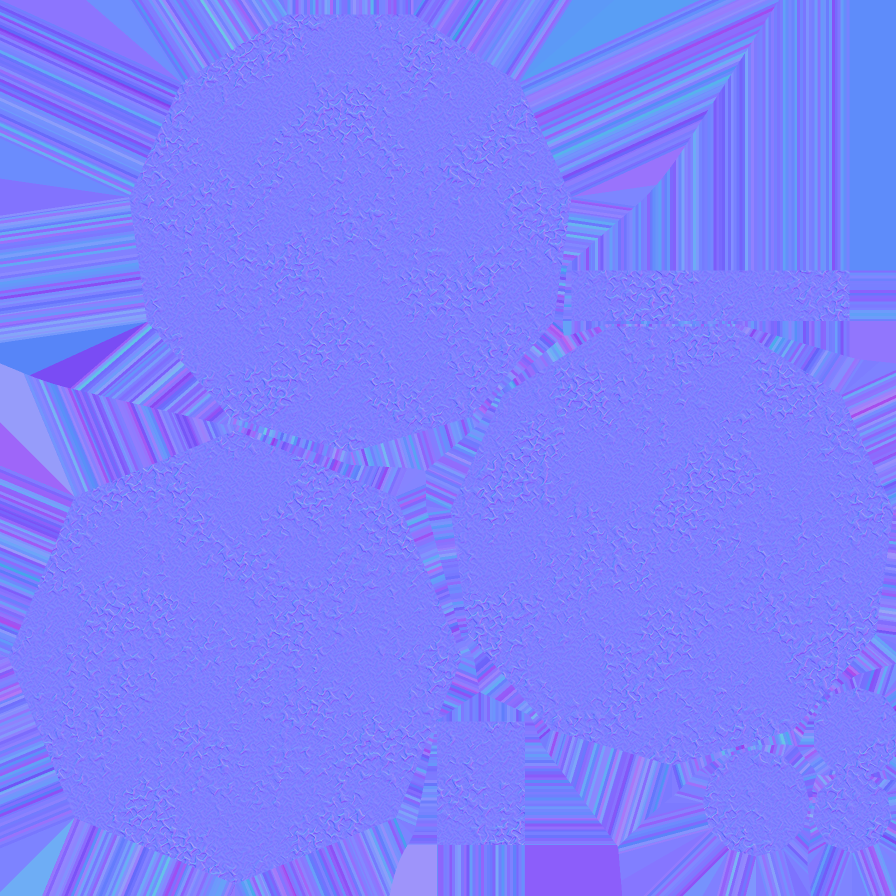
Write a Shadertoy shader that draws this texture map.

```glsl
const float PI = 3.14159265;
const float GRAIN_STEP = 0.0013;      // slope sampling distance
const float GRAIN_TILT = 0.34;
const float COARSE_CELLS = 135.0;
const float FINE_CELLS = 270.0;
const float FINE_DEPTH = 0.55;
const float WIDE_STREAKS = 75.0;
const float THIN_STREAKS = 310.0;
const float WIDE_TILT = 0.36;
const float THIN_TILT = 0.66;
const vec2 COOL_AXIS = vec2(-0.30, 0.48);   // cyan to purple
const vec2 PALE_AXIS = vec2(0.26, 0.20);    // blue to lavender
const int DISCS = 6;
const int PLATES = 2;
const int WEDGES = 16;

// Regular polygons, vertex down: centre, radius, side count
const vec4 DISC[DISCS] = vec4[](
    vec4(0.391, 0.7445, 0.2495, 11.0), vec4(0.750, 0.3955, 0.250, 11.0),
    vec4(0.2625, 0.2665, 0.2535, 8.0), vec4(0.844, 0.104, 0.060, 12.0),
    vec4(0.951, 0.093, 0.045, 9.0), vec4(0.957, 0.182, 0.051, 10.0));

// Rectangles: centre, half size
const vec4 PLATE[PLATES] = vec4[](
    vec4(0.793, 0.670, 0.155, 0.028), vec4(0.537, 0.126, 0.049, 0.069));

// Flat corner fans: corner key, red, green
const vec3 WEDGE[WEDGES] = vec3[](
    vec3(6, 0.60, 0.45), vec3(7, 0.35, 0.62), vec3(8, 0.36, 0.60),
    vec3(13, 0.43, 0.56), vec3(14, 0.55, 0.46), vec3(15, 0.42, 0.55),
    vec3(16, 0.51, 0.45), vec3(17, 0.34, 0.52), vec3(18, 0.48, 0.30),
    vec3(73, 0.59, 0.61), vec3(74, 0.62, 0.40), vec3(78, 0.43, 0.68),
    vec3(193, 0.40, 0.63), vec3(199, 0.37, 0.55), vec3(225, 0.62, 0.58),
    vec3(227, 0.55, 0.37));

float hash(vec2 p) {
    vec3 q = fract(p.xyx * vec3(0.1031, 0.1030, 0.0973));
    q += dot(q, q.yzx + 33.33);
    return fract((q.x + q.y) * q.z);
}

// Island = (signed distance, position along rim, edge key, corner flag)
vec4 discIsland(vec2 p, float radius, float sides, float id) {
    float arc = 2.0 * PI / sides;
    float sector = floor(atan(p.x, -p.y) / arc);
    float mid = (sector + 0.5) * arc;
    float u = dot(p, vec2(cos(mid), sin(mid)));
    float v = dot(p, vec2(sin(mid), -cos(mid))) - radius * cos(0.5 * arc);
    float halfEdge = radius * sin(0.5 * arc);
    float rim = clamp(u, -halfEdge, halfEdge);
    float d = v < 0.0 ? v : length(vec2(u - rim, v));
    float key = 2.0 * (id * 16.0 + mod(sector, sides)) + step(0.0, u);
    return vec4(d, rim, key, step(halfEdge, abs(u)));
}

vec4 plateIsland(vec2 p, vec2 size, float id) {
    vec2 over = abs(p) - size;
    vec2 side = step(0.0, p);
    float d = length(max(over, 0.0)) + min(max(over.x, over.y), 0.0);
    float corner = step(0.0, min(over.x, over.y));
    bool level = over.y > over.x;
    float sector = corner > 0.5 ? side.x + 2.0 * side.y
                 : (level ? 4.0 + side.y : 6.0 + side.x);
    return vec4(d, level ? p.x : p.y, 2.0 * (id * 16.0 + sector) + 1.0, corner);
}

vec4 nearestIsland(vec2 p) {
    vec4 best = vec4(9.0);
    for (int i = 0; i < DISCS; i++) {
        vec4 island = discIsland(p - DISC[i].xy, DISC[i].z, DISC[i].w, float(i));
        if (island.x < best.x) best = island;
    }
    for (int i = 0; i < PLATES; i++) {
        vec4 island = plateIsland(p - PLATE[i].xy, PLATE[i].zw, float(DISCS + i));
        if (island.x < best.x) best = island;
    }
    return best;
}

vec2 randomTilt(vec2 id) {
    float cool = 2.0 * hash(id + 7.3) - 1.0;
    float pale = 2.0 * hash(id + 51.7) - 1.0;
    return cool * abs(cool) * COOL_AXIS + pale * abs(pale) * PALE_AXIS;
}

// Rim colours pulled straight outward
vec2 paddingTilt(vec4 island) {
    if (island.w > 0.5) {
        for (int i = 0; i < WEDGES; i++)
            if (abs(WEDGE[i].x - island.z) < 0.5) return 2.0 * WEDGE[i].yz - 1.0;
        return 0.3 * randomTilt(vec2(island.z, 3.0));
    }
    float edge = floor(island.z * 0.5) * 3.0;
    float u = island.y + 1.0;
    vec2 wide = WIDE_TILT * randomTilt(vec2(floor(u * WIDE_STREAKS), edge));
    vec2 thin = THIN_TILT * randomTilt(vec2(floor(u * THIN_STREAKS), edge + 1.0));
    bool plate = island.z >= 32.0 * float(DISCS);
    return plate ? 0.35 * wide + 0.8 * thin + vec2(-0.05, 0.0) : wide + thin;
}

float cellular(vec2 p) {
    vec2 cell = floor(p);
    float nearest = 4.0;
    for (int y = -1; y <= 1; y++)
        for (int x = -1; x <= 1; x++) {
            vec2 c = cell + vec2(x, y);
            vec2 away = c + vec2(hash(c), hash(c + 91.7)) - p;
            nearest = min(nearest, dot(away, away));
        }
    return sqrt(nearest);
}

// Rough plaster with chipped patches and one small ring
float height(vec2 p) {
    vec2 warped = p + 0.0014 * sin(p.yx * 470.0 + 2.0 * sin(p * 171.0));
    float broad = sin(p.x * 31.0 + 3.0 * sin(p.y * 17.0))
                + sin(p.y * 47.0 + 2.0 * sin(p.x * 29.0));
    float clumps = sin(p.x * 127.0 + 3.0 * sin(p.y * 61.0))
                 * sin(p.y * 149.0 + 3.0 * sin(p.x * 73.0));
    float patches = smoothstep(-1.0, 1.6, 0.6 * broad + 1.2 * clumps);
    float chips = smoothstep(0.42, 0.60, cellular(warped * COARSE_CELLS));
    float ring = smoothstep(0.003, 0.0, abs(length(p - vec2(0.392, 0.745)) - 0.008));
    return patches * chips + FINE_DEPTH * cellular(warped * FINE_CELLS) + 0.5 * ring;
}

vec2 surfaceTilt(vec2 p) {
    vec2 e = vec2(GRAIN_STEP, 0.0);
    return GRAIN_TILT * (height(p) - vec2(height(p + e.xy), height(p + e.yx)));
}

void mainImage(out vec4 fragColor, in vec2 fragCoord) {
    vec3 color = vec3(0.0);
    // Four samples smooth every seam
    for (int i = 0; i < 4; i++) {
        vec2 jitter = vec2(i % 2, i / 2) * 0.5 - 0.25;
        vec2 p = (fragCoord + jitter) / iResolution.xy;
        vec4 island = nearestIsland(p);
        vec2 tilt = island.x < 0.0 ? surfaceTilt(p) : paddingTilt(island);
        float z = sqrt(max(1.0 - dot(tilt, tilt), 0.0));
        color += 0.5 + 0.5 * vec3(tilt, z);
    }
    fragColor = vec4(color * 0.25, 1.0);
}
```
